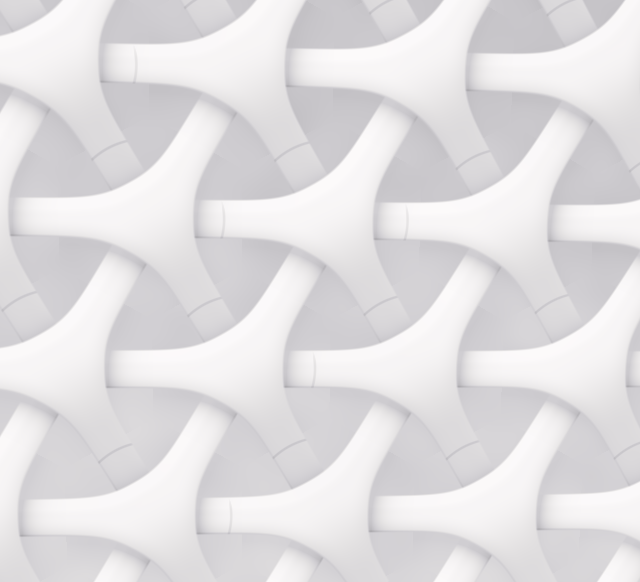
This pattern is drawn by a Shadertoy shader. Its source:

```glsl
// Woven lattice of smooth white tripods on a triangular grid: every node sends
// three arms that slide beneath its neighbours. Each tripod is a smooth union of
// capsules, shaded from its distance field, over softly mottled grey hollows.

const vec2 LEFT = vec2(-1.0, 0.0);
const vec2 UP_RIGHT = vec2(0.5, 0.8660254);
const vec2 DOWN_RIGHT = vec2(0.5, -0.8660254);

vec2 hash2(vec2 p) {
    p = vec2(dot(p, vec2(127.1, 311.7)), dot(p, vec2(269.5, 183.3)));
    return fract(sin(p) * 43758.5);
}

float cornerSlope(vec2 cell, vec2 f, vec2 corner) {
    return dot(hash2(cell + corner) * 2.0 - 1.0, f - corner);
}

float gradientNoise(vec2 p) {
    vec2 cell = floor(p), f = fract(p);
    vec2 u = f * f * f * (f * (f * 6.0 - 15.0) + 10.0);
    float low = mix(cornerSlope(cell, f, vec2(0, 0)), cornerSlope(cell, f, vec2(1, 0)), u.x);
    float high = mix(cornerSlope(cell, f, vec2(0, 1)), cornerSlope(cell, f, vec2(1, 1)), u.x);
    return mix(low, high, u.y);
}

vec2 armDirection(int i) {
    return i == 0 ? LEFT : i == 1 ? UP_RIGHT : DOWN_RIGHT;
}

// Exponential smooth union of three capsules
float tripod(vec2 p) {
    float sum = 0.0;
    for (int i = 0; i < 3; i++) {
        vec2 dir = armDirection(i);
        sum += exp(-10.7 * length(p - dir * clamp(dot(p, dir), 0.0, 0.9)));
    }
    return -log(sum) / 10.7 - 0.108;
}

// Centre of the closest node, from two interleaved rectangular grids
vec2 nearestNode(vec2 p) {
    vec2 size = vec2(1.0, 1.7320508);
    vec2 a = floor(p / size + 0.5) * size;
    vec2 b = (floor(p / size) + 0.5) * size;
    return distance(p, a) < distance(p, b) ? a : b;
}

// Hairline joint across one arm
float joint(vec2 p, vec2 dir, float place) {
    float across = dot(p, vec2(-dir.y, dir.x));
    float offset = dot(p, dir) - place - 1.2 * across * across;
    return 1.0 - smoothstep(0.002, 0.012, abs(offset));
}

float tripodLight(vec2 p, vec2 node, float d) {
    vec2 e = vec2(0.01, 0.0);
    vec2 outward = vec2(tripod(p + e.xy) - tripod(p - e.xy),
                        tripod(p + e.yx) - tripod(p - e.yx)) / 0.02;
    float rim = clamp(1.0 + d / 0.108, 0.0, 1.0);
    float light = 0.965 + 0.085 * rim * rim * dot(outward, vec2(-0.35, 0.94));

    // The lower arm falls away from the light
    light -= 0.105 * smoothstep(-0.1, 0.42, dot(p, DOWN_RIGHT));
    light -= 0.08 * smoothstep(-0.016, 0.0, d) * max(-outward.y, 0.0);

    // Joints: always on the lower arm, now and then on the level one
    vec2 seed = hash2(floor(node * vec2(2.0, 1.1547) + 0.5));
    light -= 0.07 * joint(p, DOWN_RIGHT, 0.53 + 0.04 * seed.x);
    light -= 0.06 * step(0.7, seed.y) * joint(p, LEFT, 0.56 + 0.06 * seed.x);
    return min(light, 0.98);
}

void mainImage(out vec4 fragColor, in vec2 fragCoord) {
    vec2 uv = fragCoord / iResolution.y;

    // Grid coordinates with a slight perspective bend
    vec2 g = uv * vec2(3.286, 3.933) - vec2(1.366, 1.438);
    vec2 p = vec2(g.x + 0.014 * g.x * g.x - 0.02 * g.x * g.y,
                  g.y - 0.011 * g.y * g.y + 0.014 * g.x * g.y);
    p.y *= 0.8660254;
    float soft = 4.5 / iResolution.y;

    vec2 top = nearestNode(p);
    vec2 q = p - top;
    float topDist = tripod(q);
    float shadow = exp(-max(tripod(q + vec2(-0.02, 0.045)), 0.0) / 0.05);

    // Hollows, paler toward the bottom
    float light = mix(0.85, 0.795, uv.y) - 0.025 * uv.x * uv.y;
    light += 0.045 * gradientNoise(p * 1.7 + 4.0) + 0.02 * gradientNoise(p * 4.0);
    light -= 0.02 * shadow;

    // Arms arriving from three neighbours, shadowed by the node above them
    for (int i = 0; i < 3; i++) {
        vec2 node = top - armDirection(i);
        float d = tripod(p - node);
        float arm = tripodLight(p - node, node, d) - 0.17 * shadow;
        light = mix(light, arm, 1.0 - smoothstep(-soft, soft, d));
    }

    // Nearest node lies on top
    float body = tripodLight(q, top, topDist);
    light = mix(light, body, 1.0 - smoothstep(-soft, soft, topDist));
    light += 0.012 * gradientNoise(p * 0.8 + 9.0);

    // Cool shadows, faintly warm lights
    float cool = 1.0 - smoothstep(0.8, 0.9, light);
    fragColor = vec4(light + vec3(0.004, -0.004, mix(-0.002, 0.012, cool)), 1.0);
}
```
